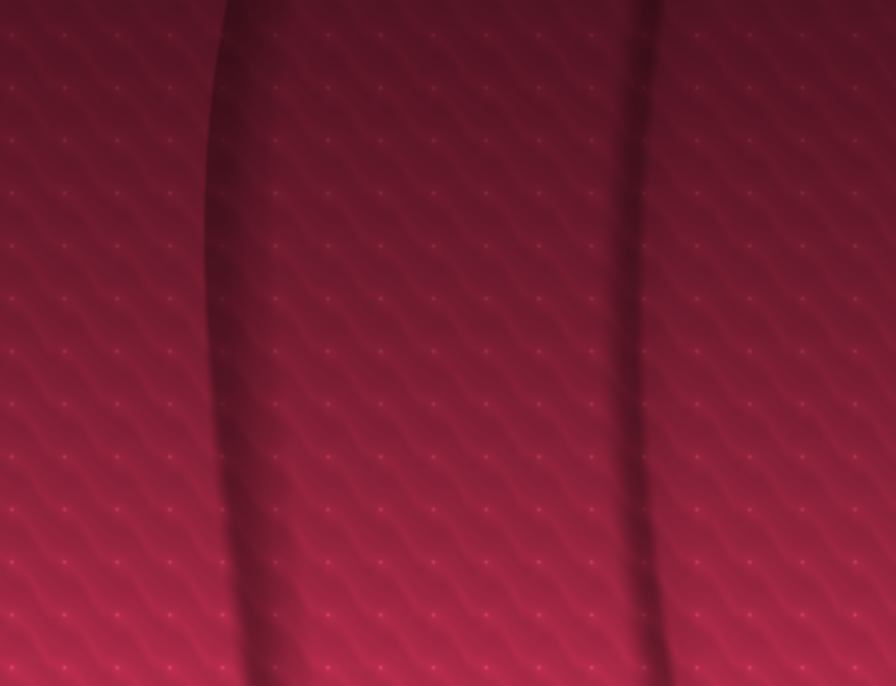
Reproduce this background procedurally as a Shadertoy shader.

```glsl
// Crimson embossed cloth, lit from below, with two curved vertical folds

const float TAU = 6.2831853;

// Brightness offset of the embossed tile; p is zero at the raised point
float embossedWeave(vec2 p) {
    float ridge = p.x + p.y - 0.11 * sin(TAU * p.x);
    float relief = 0.028 * cos(TAU * ridge) + 0.012 * cos(2.0 * TAU * ridge + 0.8);
    vec2 cell = fract(p + 0.5) - 0.5;

    // Small rounded bump with a shaded lower left side
    float bump = exp(-dot(cell, cell) * 38.0);
    float shade = exp(-dot(cell + vec2(0.16, 0.10), cell + vec2(0.16, 0.10)) * 60.0);

    // Smooth hollow between neighbouring bumps
    vec2 hollow = fract(p - vec2(0.12, -0.5) + 0.5) - 0.5;
    float dip = exp(-dot(hollow, hollow) * 16.0);
    return relief + 0.04 * bump - 0.045 * shade - 0.025 * dip;
}

// Shadow with a crisp left edge that softens toward the bottom
float leftFold(vec2 uv) {
    float d = uv.y - 0.66;
    float s = uv.x - (0.228 + d * d * (0.184 + 0.12 * d));
    float soft = mix(0.014, 0.003, smoothstep(0.1, 0.7, uv.y));
    float core = 1.0 - 0.65 * smoothstep(0.015, 0.066, s);
    float tail = 1.0 - smoothstep(0.06, 0.085, s);
    return smoothstep(-soft, soft, s) * core * tail;
}

// Shadow that gathers slowly from the left and ends on the right
float rightFold(vec2 uv) {
    float d = uv.y - 0.55;
    float s = uv.x - (0.714 + 0.124 * d * d);
    float core = smoothstep(-0.05, -0.012, s) * (1.0 - smoothstep(-0.008, 0.010, s));
    float tail = smoothstep(-0.01, 0.01, s) * (1.0 - smoothstep(0.0, 0.055, s));
    return core + 0.25 * tail;
}

void mainImage(out vec4 fragColor, in vec2 fragCoord) {
    vec2 uv = fragCoord / iResolution.xy;
    vec2 tile = fragCoord / iResolution.x * 17.0 - vec2(0.225, 0.35);

    // Vertical light falloff
    float light = 0.69 - 0.49 * uv.y + 0.13 * uv.y * uv.y;
    light *= 1.015 - 0.03 * uv.x;
    vec3 color = light * vec3(1.0, 0.235, 0.415);

    // Embossing and fold shadows
    color *= 1.0 + embossedWeave(tile);
    float shadow = max(leftFold(uv), rightFold(uv));
    color *= 1.0 - mix(0.36, 0.28, uv.y) * shadow;

    // Pinpoint highlights
    vec2 cell = fract(tile + 0.5) - 0.5;
    float glint = exp(-dot(cell, cell) * 700.0);
    color += glint * (1.0 - 0.6 * shadow) * light * vec3(0.20, 0.13, 0.13);

    fragColor = vec4(color, 1.0);
}
```
